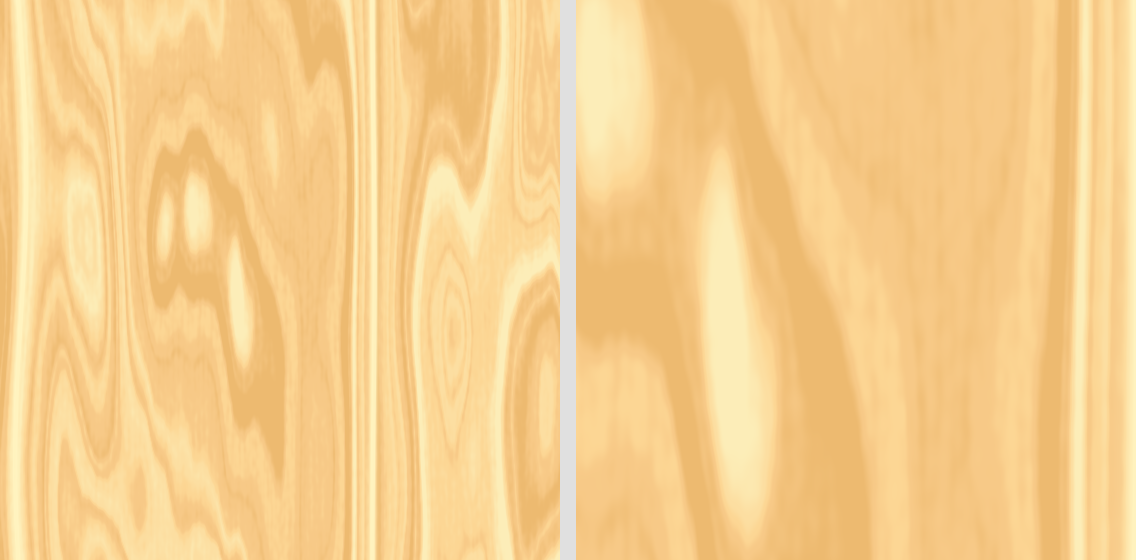
Left: the whole. Right: its middle third, enlarged.
This texture is drawn by a Shadertoy shader. Its source:

```glsl
// Pale maple veneer: long vertical grain with stretched ovals, chevrons and bright seams

float hash(vec2 p) {
    vec3 q = fract(vec3(p.xyx) * 0.1031);
    q += dot(q, q.yzx + 33.33);
    return fract((q.x + q.y) * q.z);
}

// Gradient noise, roughly -0.7 to 0.7
float corner(vec2 cell, vec2 offset) {
    float angle = 6.2832 * hash(cell);
    return dot(vec2(cos(angle), sin(angle)), offset);
}

float gradientNoise(vec2 p) {
    vec2 i = floor(p), f = fract(p);
    vec2 u = f * f * f * (f * (f * 6.0 - 15.0) + 10.0);
    vec2 e = vec2(1.0, 0.0);
    float low = mix(corner(i, f), corner(i + e, f - e), u.x);
    float high = mix(corner(i + e.yx, f - e.yx), corner(i + 1.0, f - 1.0), u.x);
    return mix(low, high, u.y);
}

// Value noise along one axis, 0 to 1
float bandNoise(float x, float seed) {
    float i = floor(x);
    return mix(hash(vec2(i, seed)), hash(vec2(i + 1.0, seed)), smoothstep(0.0, 1.0, x - i));
}

// Wood tones from late growth to pale early growth
vec3 woodColor(float tone) {
    vec3 color = mix(vec3(0.93, 0.73, 0.44), vec3(0.97, 0.79, 0.53), smoothstep(0.22, 0.42, tone));
    color = mix(color, vec3(0.99, 0.84, 0.58), smoothstep(0.42, 0.53, tone));
    color = mix(color, vec3(0.99, 0.87, 0.63), smoothstep(0.53, 0.63, tone));
    return mix(color, vec3(0.99, 0.93, 0.72), smoothstep(0.63, 0.82, tone));
}

void mainImage(out vec4 fragColor, in vec2 fragCoord) {
    vec2 uv = fragCoord / iResolution.y;

    // Seams straighten the growth rings beside them
    float calm = 1.0, ramp = 1.5 * uv.x, seamLight = 0.0, seamShade = 0.0;
    for (int k = 0; k < 2; k++) {
        float seam = float(k);
        float sway = mix(0.010, 0.002, seam) * sin(6.2832 * uv.y + 3.6 + seam);
        float d = uv.x - mix(0.037, 0.667, seam) - sway;
        calm *= mix(0.12, 1.0, smoothstep(0.0, 0.10, abs(d)));
        ramp += 0.5 * smoothstep(-0.08, 0.08, d);
        seamLight += exp(-pow(d / 0.0045, 2.0)) + 0.3 * exp(-pow(d / 0.011, 2.0));
        seamShade += exp(-pow((d + 0.022) / 0.010, 2.0));
    }

    // Growth height: its level lines form the ovals and chevrons
    float growth = 0.95 * gradientNoise(uv * vec2(5.3, 1.5) + vec2(17.3, 4.6));
    growth += 0.20 * gradientNoise(uv * vec2(16.0, 2.4) + vec2(41.7, 9.2));
    growth += 0.04 * gradientNoise(uv * vec2(42.0, 5.0) + vec2(73.1, 28.4));
    growth = growth * calm + ramp;

    // Broad, medium and thin growth bands
    float tone = 0.48 * bandNoise(growth * 6.0 + 30.0, 3.0);
    tone += 0.32 * bandNoise(growth * 15.0 + 50.0, 11.0);
    tone += 0.20 * bandNoise(growth * 36.0 + 90.0, 23.0);

    // Fine fibres and pores
    tone += 0.06 * gradientNoise(uv * vec2(150.0, 9.0));
    tone += 0.05 * gradientNoise(uv * vec2(130.0, 55.0) + 61.0);

    tone -= 0.12 * seamShade;
    vec3 color = mix(woodColor(tone), vec3(1.0, 0.96, 0.76), min(seamLight, 0.9));
    fragColor = vec4(color, 1.0);
}
```
